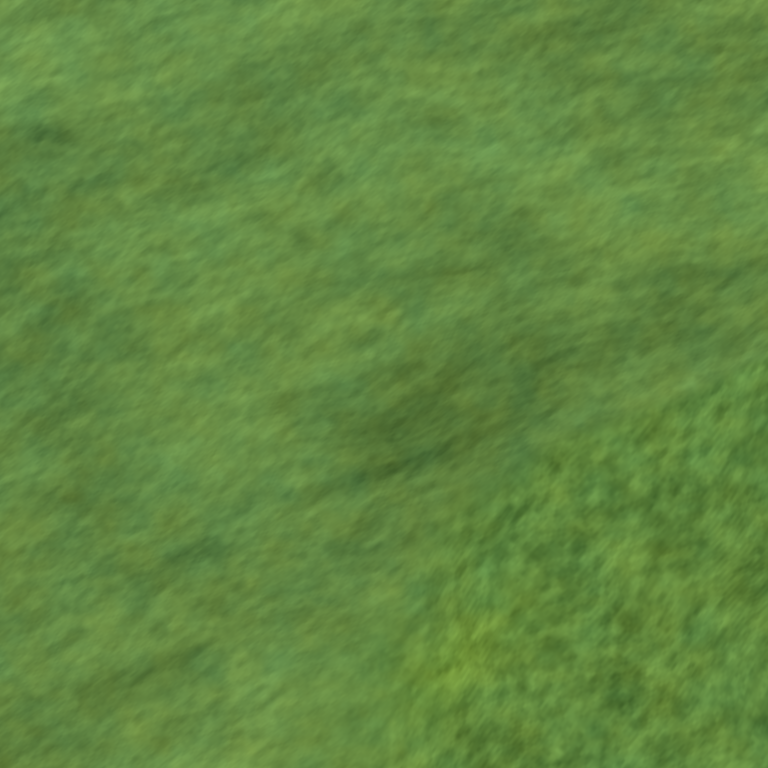
Write a Shadertoy shader that draws this texture.

```glsl
float hash(vec2 p) {
    return fract(sin(dot(p, vec2(127.1, 311.7))) * 43758.5453);
}

float noise(vec2 p) {
    vec2 i = floor(p), f = fract(p);
    f = f * f * f * (f * (f * 6.0 - 15.0) + 10.0);
    return mix(mix(hash(i), hash(i + vec2(1, 0)), f.x),
               mix(hash(i + vec2(0, 1)), hash(i + vec2(1, 1)), f.x), f.y);
}

// Layered noise, centred on zero
float fbm(vec2 p, int octaves) {
    float sum = 0.0, amp = 0.5, total = 0.0;
    for (int i = 0; i < octaves; i++) {
        sum += amp * (noise(p) - 0.5);
        total += amp;
        p = p * 1.93 + vec2(17.3, 9.1);
        amp *= 0.6;
    }
    return sum / total;
}

vec2 turn(vec2 p, float angle) {
    float c = cos(angle), s = sin(angle);
    return vec2(c * p.x + s * p.y, c * p.y - s * p.x);
}

// Soft elongated shadow, tilted up to the right
float hollow(vec2 p, vec2 centre, vec2 size) {
    vec2 d = turn(p - centre, 0.35) / size;
    return exp(-dot(d, d));
}

void mainImage(out vec4 fragColor, in vec2 fragCoord) {
    vec2 uv = fragCoord / iResolution.xy;
    vec2 bend = vec2(fbm(uv * 6.0, 2), fbm(uv * 6.0 + 31.0, 2));
    vec2 warped = uv + 0.06 * bend;

    // Mown lawn: broad mottling, slanted streaks, fine soft grain
    vec2 along = turn(warped, mix(0.5, 0.22, uv.y));
    float mottle = fbm(along * vec2(4.0, 8.0) + 3.0, 3);
    float streaks = fbm(along * vec2(11.0, 34.0) + 50.0, 3);
    vec2 blade = turn(uv + 0.012 * bend, 0.65);
    float grain = fbm(blade * vec2(48.0, 105.0), 3);
    float lawn = 0.61 + 0.62 * mottle + 0.55 * streaks + 0.6 * grain;

    // Large central shade and small scattered hollows
    float shade = 0.3 * hollow(warped, vec2(0.52, 0.47), vec2(0.17, 0.075));
    shade += 0.22 * hollow(warped, vec2(0.82, 0.55), vec2(0.3, 0.09));
    shade += 0.12 * hollow(warped, vec2(0.6, 0.67), vec2(0.16, 0.06));
    for (int i = 0; i < 9; i++) {
        float k = float(i);
        vec2 centre = vec2(hash(vec2(k, 2.0)) * 0.9, (k + hash(vec2(k, 5.0))) / 9.0);
        vec2 size = vec2(0.045, 0.016) * (0.7 + hash(vec2(k, 8.0)));
        shade += 0.2 * hollow(warped, centre, size);
    }
    lawn -= shade;

    // Coarse turf in the lower right corner, with crisper tufts
    vec2 tuft = turn(uv + 0.03 * bend, 0.9);
    float tufts = fbm(tuft * vec2(42.0, 72.0) + 80.0, 3);
    float clumps = fbm(uv * 16.0 + 12.0, 2);
    float coarse = 0.51 + 1.15 * tufts + 0.35 * clumps;
    float border = 0.43 + 0.4 * uv.y + 4.7 * pow(uv.y, 4.0);
    float width = mix(0.14, 0.04, smoothstep(0.0, 0.5, uv.y));
    float rough = smoothstep(-width, width, uv.x - border + 0.12 * bend.x);

    // Greens, with drifting warmth and richer colour in the turf
    float tone = mix(lawn, coarse, rough);
    vec3 color = mix(vec3(0.285, 0.405, 0.185), vec3(0.47, 0.625, 0.315), tone);
    color += vec3(0.06, 0.01, -0.04) * fbm(uv * 22.0 + 60.0, 3);
    color += vec3(-0.012, 0.0, -0.02) * rough;
    color += vec3(0.05, 0.04, -0.02) * rough * hollow(warped, vec2(0.57, 0.12), vec2(0.12, 0.05));
    color += vec3(-0.01, 0.0, 0.015) * (1.0 - uv.x) * uv.y;
    fragColor = vec4(clamp(color, 0.0, 1.0), 1.0);
}
```
